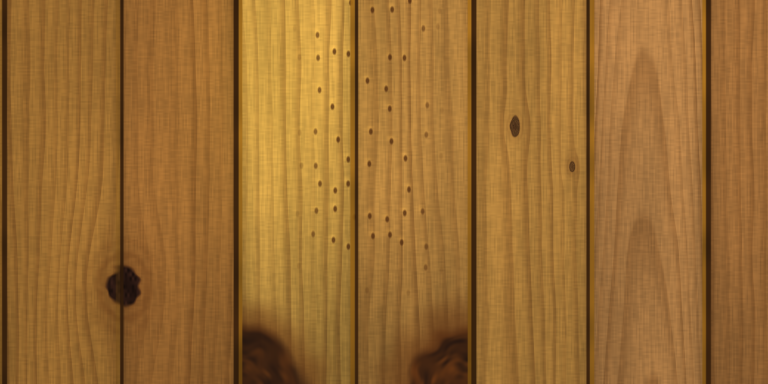
Give the GLSL for this texture, as a WebGL 1 fragment shader.

```glsl
precision highp float;
// Varnished pine panelling: seven upright boards split by V-grooves.
// Growth rings are contours of a noisy field that bends around the knots;
// board tints, bumps, dark corner branches and soft light are layered on top.
uniform vec2 u_resolution;

// Lengths are in canvas heights, so x runs from 0 to 2.
const float PITCH = 0.3055;
const float FIRST_GROOVE = 0.008;
const float RING_DENSITY = 27.0;
const float RING_DEPTH = 0.42;
const float FIBRE_DEPTH = 0.10;
const vec2 BUMP_CELL = vec2(0.047, 0.068);
const vec3 MAIN_KNOT = vec3(0.322, 0.253, 0.043);   // x, y, radius
const vec3 PIN_KNOT_A = vec3(1.341, 0.670, 0.013);
const vec3 PIN_KNOT_B = vec3(1.490, 0.565, 0.009);
const vec3 BRANCH = vec3(0.335, -0.045, 0.215);     // x from the third groove
const vec3 LATEWOOD = vec3(0.39, 0.23, 0.10);
const vec3 KNOT_DARK = vec3(0.13, 0.075, 0.055);
const vec3 KNOT_HALO = vec3(0.36, 0.19, 0.075);
const vec3 GROOVE_DARK = vec3(0.20, 0.115, 0.045);
const vec3 GROOVE_LIT = vec3(0.62, 0.41, 0.10);

float hash(vec2 p) {
  p = fract(p * vec2(0.1031, 0.1137));
  p += dot(p, p.yx + 33.33);
  return fract((p.x + p.y) * p.x * 17.0);
}

float noise(vec2 p) {
  vec2 i = floor(p), f = fract(p);
  f = f * f * (3.0 - 2.0 * f);
  return mix(mix(hash(i), hash(i + vec2(1.0, 0.0)), f.x),
             mix(hash(i + vec2(0.0, 1.0)), hash(i + 1.0), f.x), f.y);
}

vec3 boardTint(float i) {
  if (i < 0.5) return vec3(0.60, 0.42, 0.19);
  if (i < 1.5) return vec3(0.57, 0.38, 0.18);
  if (i < 2.5) return vec3(0.74, 0.56, 0.26);
  if (i < 3.5) return vec3(0.68, 0.49, 0.24);
  if (i < 4.5) return vec3(0.67, 0.485, 0.23);
  if (i < 5.5) return vec3(0.65, 0.46, 0.26);
  return vec3(0.59, 0.40, 0.21);
}

// Sideways shift that parts the grain around a knot.
float part(vec2 p, vec3 knot) {
  vec2 d = (p - knot.xy) * vec2(1.0, 0.55) / (knot.z * 2.6);
  return (p.x - knot.x) * exp(-dot(d, d));
}

vec3 paintKnot(vec3 col, vec2 p, vec3 knot, float tall, float strength) {
  vec2 d = (p - knot.xy) / knot.z;
  float wobble = 0.3 * (noise(p * 55.0) - 0.5);
  float r = length(d * vec2(1.0, 1.0 / tall)) + wobble;
  float halo = exp(-0.34 * dot(d, d * vec2(1.0, 0.45)));
  float ring = 0.75 + 0.25 * sin(r * 9.0);
  col = mix(col, KNOT_HALO, halo * ring * 0.72 * strength);
  vec3 core = KNOT_DARK * (0.75 + 0.9 * noise(d * vec2(7.0, 4.0) + 9.0));
  return mix(col, core, strength * (1.0 - smoothstep(0.8, 1.08, r)));
}

// Growth rings: slow darkening that ends in a sharper edge.
float rings(vec2 p, float board, float across) {
  float x = p.x - part(p, MAIN_KNOT) - part(p, PIN_KNOT_A) - part(p, PIN_KNOT_B);
  float s = x * RING_DENSITY;
  if (board > 4.5 && board < 5.5) {
    float c = across - 0.48;
    s = 17.0 * c * c + 2.2 * p.y;                  // cathedral grain
  }
  s += 1.7 * noise(vec2(x * 8.0 + board * 17.0, p.y * 1.3));
  s += 0.25 * noise(vec2(x * 25.0, p.y * 6.0 + board * 5.0));
  float f = fract(s);
  float band = smoothstep(0.15, 0.82, f) * (1.0 - smoothstep(0.86, 1.0, f));
  return band * band * mix(0.25, 1.0, hash(vec2(floor(s), board + 3.0)));
}

void main() {
  vec2 p = gl_FragCoord.xy / u_resolution.y;
  float px = 1.0 / u_resolution.y;
  float g = (p.x - FIRST_GROOVE) / PITCH;
  float board = max(floor(g), 0.0);
  float bumpy = step(1.5, board) * step(board, 3.5);

  // Wood: tint, broad stain, rings and fine fibre
  vec3 col = boardTint(board);
  col *= 0.91 + 0.18 * noise(vec2(p.x * 13.0 + board * 7.0, p.y * 2.2));
  col = mix(col, LATEWOOD, RING_DEPTH * rings(p, board, fract(g)));
  float fibre = 0.6 * noise(p * vec2(260.0, 22.0)) + 0.4 * noise(p * vec2(60.0, 230.0));
  col *= 1.0 + FIBRE_DEPTH * (fibre - 0.5) * 2.0;

  // Soft light: golden glow on the third board, dimmer towards the floor
  vec2 glow = (p - vec2(0.73, 0.78)) / vec2(0.22, 0.48);
  col += vec3(0.09, 0.08, 0.02) * exp(-dot(glow, glow));
  col *= mix(mix(0.93, 0.80, bumpy), 1.03, smoothstep(0.0, 0.6, p.y));

  // Raised bumps, each with a dark pit and a pale upper flank
  vec2 cell = floor(p / BUMP_CELL);
  vec2 seat = (cell + 0.25 + 0.5 * vec2(hash(cell), hash(cell + 41.0))) * BUMP_CELL;
  vec2 b = p - seat;
  float zone = bumpy * smoothstep(0.74, 0.86, seat.x) * (1.0 - smoothstep(1.06, 1.18, seat.x))
             * smoothstep(0.2, 0.32, seat.y);
  zone *= step(0.42, hash(cell + 87.0));
  vec2 flank = (b - vec2(-0.003, 0.008)) / 0.009;
  col += vec3(0.09, 0.07, 0.025) * zone * exp(-dot(flank, flank));
  float pit = 1.0 - smoothstep(0.002, 0.0045 + px, length(b * vec2(1.0, 0.6)));
  col = mix(col, KNOT_HALO * 0.8, 0.75 * zone * pit);

  // Knots, and mirrored branch stubs in the lower corners of the middle pair
  col = paintKnot(col, p, MAIN_KNOT, 1.25, 1.0);
  col = paintKnot(col, p, PIN_KNOT_A, 2.3, 0.62);
  col = paintKnot(col, p, PIN_KNOT_B, 1.8, 0.5);
  float middle = FIRST_GROOVE + 3.0 * PITCH;
  vec2 q = vec2(abs(p.x - middle), p.y) - BRANCH.xy;
  float r = length(q) + 0.03 * (noise(p * 22.0) - 0.5);
  float streak = noise(vec2(r * 75.0, atan(q.y, -q.x) * 5.0 + board));
  col = mix(col, KNOT_HALO, bumpy * 0.6 * (1.0 - smoothstep(BRANCH.z - 0.02, BRANCH.z + 0.10, r)));
  vec3 stub = mix(KNOT_DARK, KNOT_HALO, streak * mix(0.75, 1.1, step(2.5, board)));
  col = mix(col, stub, bumpy * 0.9 * (1.0 - smoothstep(BRANCH.z - 0.025, BRANCH.z + 0.008, r)));

  // Grooves: a shadowed slot beside a lit bevel, changing side and width
  float k = floor(g + 0.5);
  float d = (g - k) * PITCH;
  float flip = (k == 2.0 || k == 5.0) ? -1.0 : 1.0;
  float slot = mix(0.0065, 0.0042, mod(k, 2.0));
  float bevel = 1.0 - smoothstep(0.006 - px, 0.006 + px, abs(d * flip + 0.006));
  float shadow = 1.0 - smoothstep(slot - px, slot + px, abs(d * flip - 0.004));
  col *= 1.0 - 0.22 * exp(-abs(d) / 0.012);
  float worn = 0.85 + 0.3 * noise(vec2(k * 9.0, p.y * 14.0));
  col = mix(col, GROOVE_LIT * worn * mix(0.78, 1.0, p.y), bevel * (k < 1.5 ? 0.25 : 0.85));
  col = mix(col, GROOVE_DARK * worn, shadow * 0.92);

  gl_FragColor = vec4(clamp(col, 0.0, 1.0), 1.0);
}
```
